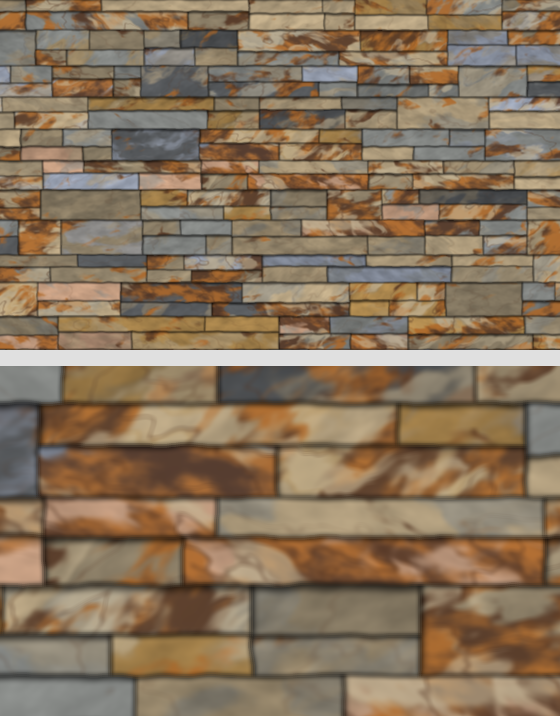
Top: the whole. Bottom: its middle third, enlarged.
Give the GLSL for this texture, as a Shadertoy shader.

```glsl
// Ledgestone wall: courses of long split-face stones in tan, slate and rust.
// Jittered courses are cut into cells, then into tall blocks or thin strips;
// each stone gets its own base colour, tilted mineral stains and edge shadows.

const float COURSES = 11.1;
const float CELL_WIDTH = 0.47;
const float BLUR = 0.0019;

const vec3 SAND     = vec3(0.66, 0.59, 0.47);
const vec3 TAUPE    = vec3(0.54, 0.49, 0.40);
const vec3 SLATE    = vec3(0.49, 0.50, 0.49);
const vec3 LAVENDER = vec3(0.55, 0.58, 0.64);
const vec3 OCHRE    = vec3(0.66, 0.52, 0.30);
const vec3 ROSE     = vec3(0.70, 0.56, 0.46);
const vec3 CHARCOAL = vec3(0.31, 0.32, 0.33);
const vec3 UMBER    = vec3(0.32, 0.20, 0.13);
const vec3 RUST     = vec3(0.68, 0.40, 0.15);
const vec3 CREAM    = vec3(0.78, 0.72, 0.60);

struct Stone {
    vec2 spanX;
    vec2 spanY;
    float seed;
};

float hash(vec2 p) {
    vec3 q = fract(p.xyx * vec3(0.1031, 0.1030, 0.0973));
    q += dot(q, q.yzx + 33.33);
    return fract((q.x + q.y) * q.z);
}

float noise(vec2 p) {
    vec2 i = floor(p), f = fract(p);
    f = f * f * (3.0 - 2.0 * f);
    float low = mix(hash(i), hash(i + vec2(1, 0)), f.x);
    float high = mix(hash(i + vec2(0, 1)), hash(i + vec2(1, 1)), f.x);
    return mix(low, high, f.y);
}

float fbm(vec2 p) {
    float sum = 0.0, gain = 0.533;
    for (int i = 0; i < 4; i++) {
        sum += gain * noise(p);
        p = mat2(1.6, 1.2, -1.2, 1.6) * p + 7.3;
        gain *= 0.5;
    }
    return sum;
}

// Interval of a jittered 1D grid: low end, high end, index
vec3 jitteredSpan(float x, float row, float jitter) {
    float i = floor(x);
    if (x < i + jitter * hash(vec2(i, row))) i -= 1.0;
    return vec3(i + jitter * hash(vec2(i, row)),
                i + 1.0 + jitter * hash(vec2(i + 1.0, row)), i);
}

// Keeps the side of a cut that holds x and changes the seed to suit
void cut(inout vec2 span, inout float seed, float x, float at) {
    bool below = x < at;
    span = below ? vec2(span.x, at) : vec2(at, span.y);
    seed += below ? 13.7 : 29.3;
}

Stone findStone(vec2 p) {
    vec3 course = jitteredSpan(p.y * COURSES, 5.0, 0.16);
    float row = course.z + 40.0;
    float shift = 9.0 * hash(vec2(row, 3.0));
    vec3 cell = jitteredSpan(p.x / CELL_WIDTH + shift, row, 0.55);
    Stone s = Stone((cell.xy - shift) * CELL_WIDTH, course.xy / COURSES,
                    90.0 * hash(vec2(cell.z + 60.0, row)));

    float key = s.seed;
    bool tall = false;
    if (hash(vec2(key, 1.0)) < 0.42) {
        float side = step(0.5, hash(vec2(key, 2.0)));
        float share = mix(0.36, 0.54, hash(vec2(key, 3.0)));
        float at = mix(s.spanX.x, s.spanX.y, mix(share, 1.0 - share, side));
        tall = (p.x < at) == (side < 0.5);
        cut(s.spanX, s.seed, p.x, at);
    }
    if (!tall) {
        float level = mix(0.40, 0.60, hash(vec2(key, 4.0)));
        cut(s.spanY, s.seed, p.y, mix(s.spanY.x, s.spanY.y, level));
        float at = mix(0.25, 0.75, hash(vec2(s.seed, 5.0)));
        if (s.spanX.y - s.spanX.x > 0.24)
            cut(s.spanX, s.seed, p.x, mix(s.spanX.x, s.spanX.y, at));
    }
    return s;
}

vec3 baseColour(float pick) {
    if (pick < 0.27) return SAND;
    if (pick < 0.52) return TAUPE;
    if (pick < 0.73) return SLATE;
    if (pick < 0.81) return LAVENDER;
    if (pick < 0.90) return OCHRE;
    if (pick < 0.95) return ROSE;
    return CHARCOAL;
}

vec3 stoneColour(vec2 p, float seed) {
    // Bedding planes tilt differently in every stone
    float tilt = 1.3 * (hash(vec2(seed, 11.0)) - 0.4);
    vec2 q = mat2(cos(tilt), -sin(tilt), sin(tilt), cos(tilt)) * p;
    q = q * vec2(1.0, 2.0) + seed;
    float warp = fbm(q * 9.0);
    float blotch = fbm(q * 11.0 + 2.5 * warp);
    float grain = fbm(q * 30.0 + 19.0);
    float stain = fbm(q * 15.0 - 2.0 * warp + 41.0);

    float rustiness = smoothstep(0.45, 0.85, hash(vec2(seed, 12.0)));
    vec3 colour = baseColour(hash(vec2(seed, 13.0)));
    vec3 second = baseColour(0.9 * hash(vec2(seed, 14.0)));
    colour = mix(colour, second, 0.55 * smoothstep(0.45, 0.65, blotch));
    colour *= 0.72 + 0.25 * hash(vec2(seed, 15.0)) + 0.32 * grain;

    // Iron stains, pale minerals and fine veins
    float limit = mix(0.74, 0.46, rustiness);
    vec3 iron = mix(UMBER, RUST, smoothstep(0.36, 0.62, grain * 0.5 + warp * 0.5));
    colour = mix(colour, iron, 0.85 * smoothstep(limit - 0.07, limit + 0.09, stain));
    colour = mix(colour, CREAM, 0.6 * rustiness * smoothstep(0.56, 0.70, blotch));
    float vein = 1.0 - smoothstep(0.0, 0.025, abs(warp - 0.5));
    return mix(colour, UMBER, vein * mix(0.12, 0.4, rustiness));
}

vec3 wall(vec2 p) {
    vec2 rough = vec2(noise(p * 45.0), noise(p * 45.0 + 31.0)) - 0.5;
    vec2 edgePoint = p + 0.003 * rough;
    Stone s = findStone(edgePoint);
    vec3 colour = stoneColour(p, s.seed);

    // Narrow joints, with wider shade under overhangs and beside blocks
    float left = edgePoint.x - s.spanX.x, right = s.spanX.y - edgePoint.x;
    float bottom = edgePoint.y - s.spanY.x, top = s.spanY.y - edgePoint.y;
    float joint = smoothstep(-0.001, 0.004, min(bottom, min(left, right)));
    float overhang = mix(0.004, 0.012, hash(vec2(s.seed, 16.0)));
    float recess = mix(0.002, 0.009, hash(vec2(s.seed, 17.0)));
    float shade = mix(0.45, 1.0, joint);
    shade *= mix(0.30, 1.0, smoothstep(-0.001, overhang, top));
    shade *= mix(0.55, 1.0, smoothstep(-0.001, recess, left));
    return colour * shade;
}

void mainImage(out vec4 fragColor, in vec2 fragCoord) {
    vec2 p = fragCoord / iResolution.y;
    vec3 sum = vec3(0.0);
    for (int y = -1; y <= 1; y++)
        for (int x = -1; x <= 1; x++)
            sum += wall(p + BLUR * vec2(x, y));
    fragColor = vec4(sum / 9.0, 1.0);
}
```
